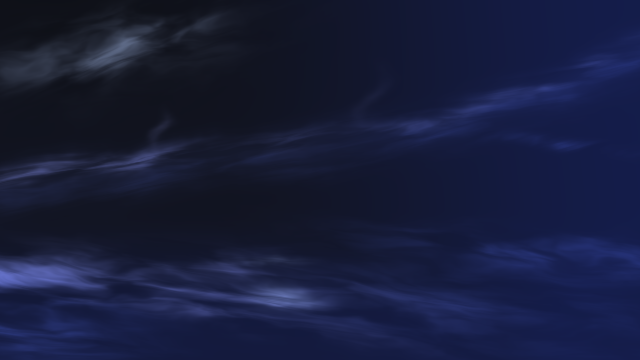
Give the GLSL for this texture, as a Shadertoy shader.

```glsl
const vec3 NIGHT = vec3(0.068, 0.078, 0.128);
const vec3 INDIGO = vec3(0.080, 0.112, 0.290);
const vec3 BLUE_HAZE = vec3(0.11, 0.14, 0.30);
const vec3 VIOLET_HAZE = vec3(0.25, 0.26, 0.40);
const vec3 SILVER = vec3(0.31, 0.35, 0.43);

vec2 gradientAt(vec2 cell) {
    vec3 h = fract(cell.xyx * vec3(0.1031, 0.1030, 0.0973));
    h += dot(h, h.yzx + 33.33);
    float angle = 6.2832 * fract((h.x + h.y) * h.z);
    return vec2(cos(angle), sin(angle));
}

float gradientNoise(vec2 p) {
    vec2 i = floor(p), f = fract(p);
    vec2 u = f * f * f * (f * (f * 6.0 - 15.0) + 10.0);
    vec2 e = vec2(1.0, 0.0);
    float low = mix(dot(gradientAt(i), f), dot(gradientAt(i + e), f - e), u.x);
    float high = mix(dot(gradientAt(i + e.yx), f - e.yx),
                     dot(gradientAt(i + 1.0), f - 1.0), u.x);
    return mix(low, high, u.y);
}

float fbm(vec2 p) {
    float sum = 0.0, amplitude = 0.6;
    for (int i = 0; i < 5; i++) {
        sum += amplitude * gradientNoise(p);
        p = mat2(1.6, 0.7, -0.7, 1.6) * p + 7.3;
        amplitude *= 0.52;
    }
    return sum;
}

// Fibrous cloud density, drawn out along a slope
float fibres(vec2 p, float slope, vec2 scale) {
    vec2 q = (p - vec2(0.0, slope * p.x)) * scale;
    q += 0.9 * vec2(fbm(q * 0.6 + 3.1), fbm(q * 0.6 + 11.7));
    float body = smoothstep(-0.35, 0.45, fbm(q));
    float strand = 1.0 - smoothstep(0.0, 0.4, abs(fbm(q * vec2(0.7, 1.6) + 5.0)));
    return body * (0.45 + 0.75 * strand);
}

// Soft slanted ellipse
float veil(vec2 p, vec2 center, vec2 radius, float slope) {
    vec2 d = p - center;
    d.y -= slope * d.x;
    d /= radius;
    return exp(-dot(d, d));
}

// Ridge with a crisp upper or lower side
float ridge(float offset, float below, float above) {
    float t = offset / (offset < 0.0 ? below : above);
    return exp(-t * t);
}

// Short upright curl of vapour
float curl(vec2 p, vec2 center, float size) {
    vec2 d = (p - center) / size;
    d.x -= 0.35 * sin(d.y * 2.2) + 0.3 * d.y;
    return exp(-d.x * d.x * 9.0 - d.y * d.y);
}

vec3 skyColor(vec2 p) {
    float right = smoothstep(0.55, 1.85, p.x + 0.12 * (p.y - 0.5));
    float low = smoothstep(0.44, 0.08, p.y) * 0.68;
    float dusk = max(right, low) + 0.25 * min(right, low);
    float shade = veil(p, vec2(0.15, 1.0), vec2(0.65, 0.35), 0.0);
    return mix(NIGHT, INDIGO, min(dusk, 1.0)) - shade * vec3(0.012, 0.014, 0.035);
}

void mainImage(out vec4 fragColor, in vec2 fragCoord) {
    vec2 p = fragCoord / iResolution.xy * vec2(16.0 / 9.0, 1.0);
    vec2 drift = vec2(fbm(p * 4.0), fbm(p * 4.0 + 19.0));
    vec2 w = p + drift * vec2(0.07, 0.045);
    vec3 color = skyColor(p);

    // Ragged cloud in the upper left
    float ragged = fibres(p, 0.25, vec2(5.0, 11.0));
    float crown = veil(w, vec2(0.31, 0.875), vec2(0.29, 0.065), 0.22);
    float skirt = veil(w, vec2(0.30, 0.82), vec2(0.30, 0.11), 0.15);
    color += SILVER * ragged * (0.72 * crown + 0.13 * skirt);

    // Long rising streak with curls
    float bend = max(p.x - 1.0, 0.0);
    float path = 0.5 + 0.13 * p.x + 0.245 * bend * bend;
    float fine = fibres(p, 0.17, vec2(4.0, 20.0));
    float offset = w.y - path;
    float fade = mix(0.85, 0.27, smoothstep(0.1, 0.9, p.x));
    color += VIOLET_HAZE * fine * fade * ridge(offset, 0.018, 0.024);
    color += BLUE_HAZE * (0.15 + 0.35 * fine) * ridge(offset + 0.02, 0.06, 0.05);
    float curls = 0.55 * curl(w, vec2(0.46, 0.625), 0.045)
                + 0.30 * curl(w, vec2(1.03, 0.735), 0.06);
    color += VIOLET_HAZE * curls * (0.3 + 0.7 * ragged);
    color += BLUE_HAZE * 0.6 * fine * veil(w, vec2(1.57, 0.60), vec2(0.18, 0.016), -0.06);

    // Bright bank along the lower left
    float bank = fibres(p, -0.12, vec2(3.6, 15.0));
    float upper = veil(w, vec2(0.02, 0.235), vec2(0.42, 0.055), -0.03);
    float middle = veil(w, vec2(0.62, 0.205), vec2(0.48, 0.065), -0.12);
    float lower = veil(w, vec2(0.72, 0.105), vec2(0.34, 0.022), -0.16);
    float corner = veil(w, vec2(0.05, 0.10), vec2(0.28, 0.09), -0.10);
    color += VIOLET_HAZE * bank * (0.85 * upper + 0.62 * middle + 0.7 * lower);
    color += BLUE_HAZE * bank * (0.9 * corner + 0.5 * upper);

    // Moonlit knots
    float knot = veil(w, vec2(0.80, 0.178), vec2(0.085, 0.026), -0.12);
    float cap = veil(w, vec2(0.75, 0.27), vec2(0.08, 0.011), 0.08);
    color += SILVER * (knot * (0.35 + 0.6 * bank) + 0.5 * cap * bank);

    // Blue sheet on the lower right
    float sheet = veil(w, vec2(1.55, 0.29), vec2(0.42, 0.042), -0.10);
    float haze = veil(w, vec2(1.25, 0.16), vec2(0.6, 0.11), -0.10);
    color += BLUE_HAZE * bank * (0.85 * sheet + 0.35 * haze);

    fragColor = vec4(clamp(color, 0.0, 1.0), 1.0);
}
```
